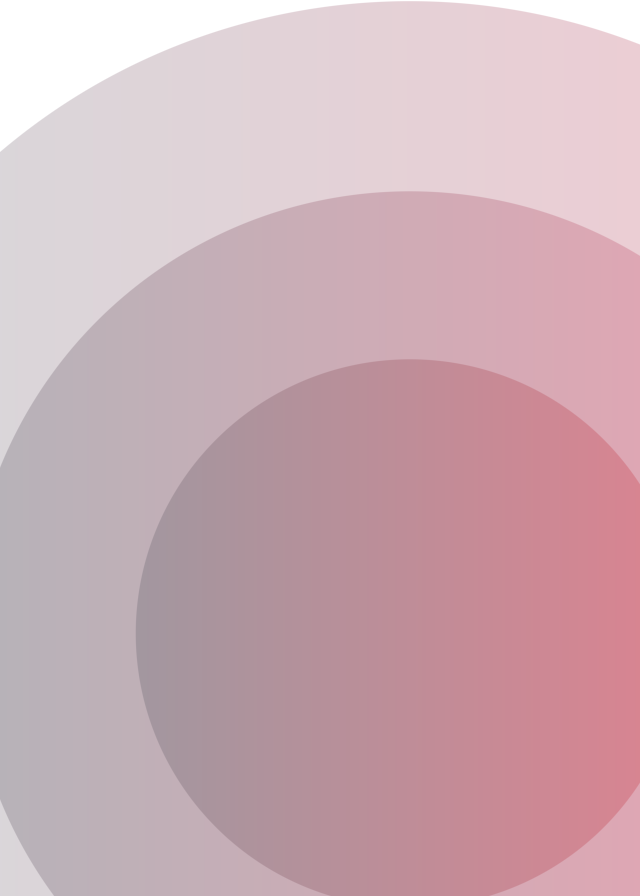
A Shadertoy shader for this background:

```glsl
// Three concentric discs on white, cropped by the canvas edges.
// Each disc is a circle distance mask filled with a horizontal
// gradient from cool grey to rose, deeper towards the centre.

// Lays a smooth-edged disc over the colour below it.
vec3 addDisc(vec3 below, float centreDistance, float radius, vec3 fill) {
    float halfPixel = 0.75 / iResolution.y;
    float mask = 1.0 - smoothstep(-halfPixel, halfPixel, centreDistance - radius);
    return mix(below, fill, mask);
}

void mainImage(out vec4 fragColor, in vec2 fragCoord) {
    // Lengths are measured in canvas heights
    vec2 position = fragCoord / iResolution.y;
    float across = fragCoord.x / iResolution.x;
    vec2 centre = vec2(0.6405 * iResolution.x / iResolution.y, 0.293);
    float centreDistance = length(position - centre);

    // Grey-to-rose fills, spanning the canvas width
    vec3 paleFill = mix(vec3(0.855, 0.838, 0.853), vec3(0.922, 0.806, 0.832), across);
    vec3 middleFill = mix(vec3(0.718, 0.698, 0.722), vec3(0.870, 0.655, 0.705), across);
    vec3 deepFill = mix(vec3(0.635, 0.592, 0.625), vec3(0.843, 0.520, 0.570),
                        (across - 0.21) / 0.79);

    // Stack from the largest disc to the smallest
    vec3 color = vec3(1.0);
    color = addDisc(color, centreDistance, 0.7057, paleFill);
    color = addDisc(color, centreDistance, 0.4935, middleFill);
    color = addDisc(color, centreDistance, 0.3060, deepFill);

    fragColor = vec4(color, 1.0);
}
```
